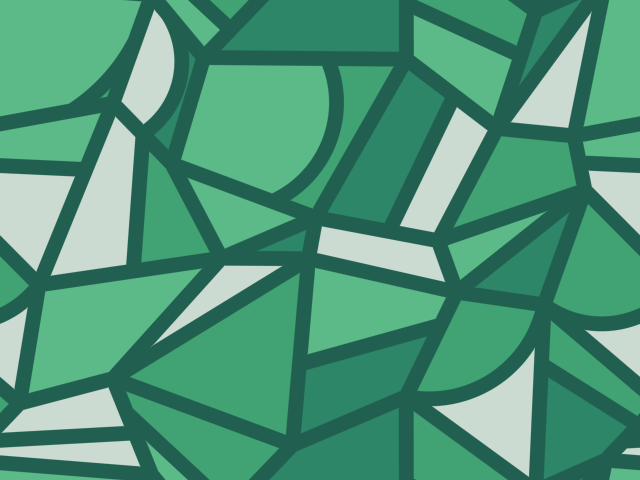
Write a WebGL 1 fragment shader that draws this pattern.

```glsl
precision highp float;
// Seamless mosaic of green and pale glass pieces between even dark lines.
uniform vec2 u_resolution;

// Sine-free hash of a number, 0 to 1.
float hash(float n) {
    n = fract(n * 0.1031 + 0.17);
    n *= n + 33.33;
    n *= n + n;
    return fract(n);
}

// The slanted lattice has 21 distinct points per canvas; the index wraps on both axes.
float latticeId(vec2 q) {
    return floor(mod(4.0 * q.x + q.y + 0.5, 21.0));
}

// Position of a displaced lattice point, in canvas heights.
vec2 corner(vec2 q) {
    float angle = 6.2832 * hash(latticeId(q) + 40.0);
    q += 0.33 * vec2(cos(angle), sin(angle));
    vec2 uv = vec2(4.0 * q.x + q.y, 5.0 * q.y - q.x) / 21.0;
    return uv * vec2(u_resolution.x / u_resolution.y, 1.0);
}

// Signed distance to the line from a to b, positive on its left.
float leftOf(vec2 p, vec2 a, vec2 b) {
    vec2 along = normalize(b - a);
    return dot(p - a, vec2(-along.y, along.x));
}

// Distance inside the four-sided cell with lower left lattice point q.
float cellInset(vec2 p, vec2 q) {
    vec2 a = corner(q);
    vec2 b = corner(q + vec2(1.0, 0.0));
    vec2 c = corner(q + vec2(1.0, 1.0));
    vec2 d = corner(q + vec2(0.0, 1.0));
    return min(min(leftOf(p, a, b), leftOf(p, b, c)),
               min(leftOf(p, c, d), leftOf(p, d, a)));
}

// Signed distance to the line or arc that divides a cell in two.
float divider(vec2 p, vec2 q, float id) {
    if (hash(id + 75.0) < 0.14) return 1.0;
    vec2 a = corner(q);
    vec2 b = corner(q + vec2(1.0, 0.0));
    vec2 c = corner(q + vec2(1.0, 1.0));
    vec2 d = corner(q + vec2(0.0, 1.0));
    float f = mix(0.3, 0.7, hash(id + 110.0));
    float g = mix(0.3, 0.7, hash(id + 150.0));
    float kind = hash(id + 190.0);

    // Diagonal, or a chord between opposite sides.
    vec2 start = a;
    vec2 end = c;
    if (kind > 0.65) {
        start = mix(a, d, f);
        end = mix(b, c, g);
    } else if (kind > 0.3) {
        start = mix(a, b, f);
        end = mix(d, c, g);
    }
    if (hash(id + 230.0) > 0.3) return leftOf(p, start, end);

    // Quarter circle through both ends.
    vec2 span = end - start;
    vec2 center = 0.5 * (start + end + vec2(-span.y, span.x));
    return length(p - center) - length(start - center);
}

vec3 glassColor(float t) {
    vec3 pale = vec3(0.797, 0.86, 0.825);
    vec3 teal = vec3(0.176, 0.525, 0.405);
    vec3 lightGreen = vec3(0.357, 0.73, 0.535);
    vec3 midGreen = vec3(0.255, 0.637, 0.45);
    if (t < 0.29) return pale;
    if (t < 0.5) return teal;
    return t < 0.75 ? lightGreen : midGreen;
}

void main() {
    vec2 uv = gl_FragCoord.xy / u_resolution;
    vec2 p = gl_FragCoord.xy / u_resolution.y;

    // Find the cell around this point.
    vec2 base = floor(vec2(5.0 * uv.x - uv.y, uv.x + 4.0 * uv.y));
    vec2 cell = base;
    float inset = -1.0;
    for (int j = -1; j <= 1; j++) {
        for (int i = -1; i <= 1; i++) {
            vec2 q = base + vec2(float(i), float(j));
            float d = cellInset(p, q);
            if (d > inset) {
                inset = d;
                cell = q;
            }
        }
    }

    // Colour both halves, stepping far between neighbours.
    float id = latticeId(cell);
    float split = divider(p, cell, id);
    float t = fract(id * 8.0 / 21.0 + 0.27 * step(0.0, split) + 0.01);
    vec3 glass = glassColor(t);

    // Dark lines of constant width.
    vec3 lead = vec3(0.13, 0.378, 0.312);
    float pixel = 1.0 / u_resolution.y;
    float lineDistance = min(inset, abs(split)) - 0.0155;
    float cover = smoothstep(-0.75 * pixel, 0.75 * pixel, lineDistance);
    gl_FragColor = vec4(mix(lead, glass, cover), 1.0);
}
```
